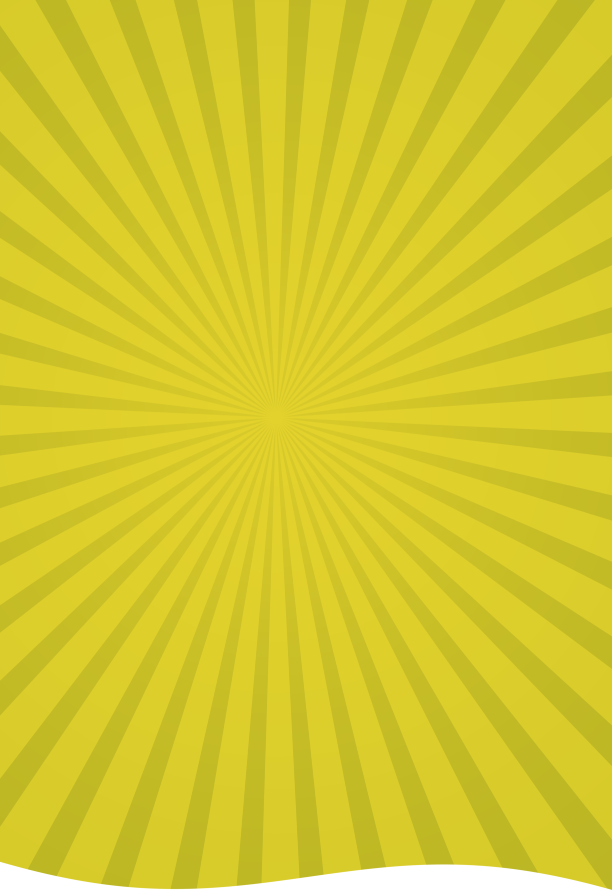
Reproduce this background procedurally as a WebGL 2 fragment shader.

```glsl
#version 300 es
precision highp float;
// Golden sunburst of soft fading rays above a white wave at the foot.

#define CENTER vec2(0.308, 0.534)
#define RAY_COUNT 40.0
#define RAY_WIDTH 0.39
#define RAY_STRETCH 1.165
#define RAY_TURN 0.010
#define WAVE_MID vec2(0.345, 0.0215)
#define WAVE_HALF 0.150
#define WAVE_AMP 0.0137

uniform vec2 u_resolution;
out vec4 outColor;

const float TAU = 6.2831853;
const vec3 GLOW = vec3(0.890, 0.822, 0.172);
const vec3 RIM = vec3(0.840, 0.795, 0.165);
const vec3 RAY_INNER = vec3(0.805, 0.760, 0.155);
const vec3 RAY_OUTER = vec3(0.735, 0.715, 0.140);

// Coverage of the tapered rays, in a vertically stretched polar space
float rayMask(vec2 d, float pixel) {
    float c = cos(RAY_TURN), s = sin(RAY_TURN);
    vec2 q = vec2(c * d.x + s * d.y, c * d.y - s * d.x);
    q.y /= RAY_STRETCH;
    float turn = fract(atan(q.y, q.x) / TAU * RAY_COUNT);
    float edge = (abs(turn - 0.5) - 0.5 * RAY_WIDTH) * TAU / RAY_COUNT * length(q);
    return 1.0 - smoothstep(-0.6 * pixel, 0.6 * pixel, edge);
}

// Wave height: a sine blended with a cubic for steeper outer ends
float waveHeight(float x) {
    float u = (x - WAVE_MID.x) / (0.5 * WAVE_HALF * 2.0) * 2.0;
    u *= 0.5;
    float sine = sin(u * TAU * 0.25);
    float cubic = 0.5 * u * (3.0 - u * u);
    return WAVE_MID.y + WAVE_AMP * mix(sine, cubic, 0.35);
}

void main() {
    float pixel = 1.0 / u_resolution.y;
    vec2 p = gl_FragCoord.xy * pixel;
    vec2 d = p - CENTER;
    float r = length(d);

    // Radial glow and rays that fade towards the centre
    vec3 color = mix(GLOW, RIM, smoothstep(0.0, 0.68, r));
    vec3 rayColor = mix(RAY_INNER, RAY_OUTER, smoothstep(0.1, 0.65, r));
    float fade = mix(0.5, 1.0, smoothstep(0.0, 0.3, r)) * smoothstep(0.004, 0.022, r);
    color = mix(color, rayColor, rayMask(d, pixel) * fade);

    // White wave
    float above = smoothstep(-0.7 * pixel, 0.7 * pixel, p.y - waveHeight(p.x));
    outColor = vec4(mix(vec3(1.0), color, above), 1.0);
}
```
